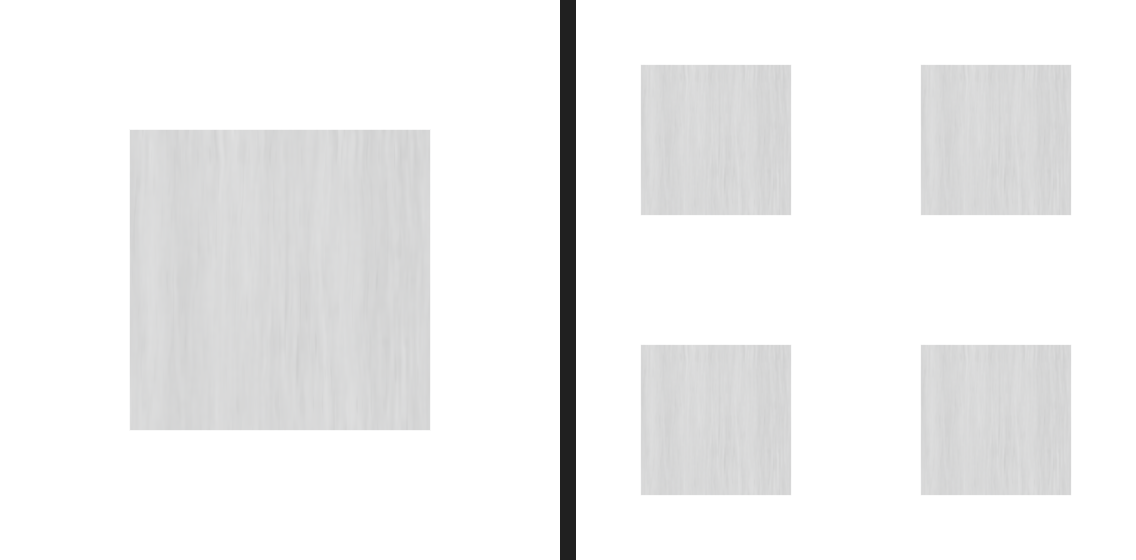
Left, the tile; right, the same tile 2 across and 2 down.
A three.js fragment shader for this texture:

```glsl
varying vec2 vUv;

const vec3 WHITE = vec3(1.0);
const vec3 PALE_GREY = vec3(0.846, 0.847, 0.848);
const float PANEL_HALF_SIZE = 0.2683;
const float EDGE_SOFTNESS = 0.001;

float hash(vec2 cell, float seed) {
  vec3 p = fract(vec3(cell.xyx + seed * 17.0) * vec3(0.1031, 0.1030, 0.0973));
  p += dot(p, p.yzx + 33.33);
  return fract((p.x + p.y) * p.z);
}

// Value noise from -1 to 1 that wraps after a whole number of cells
float wrapNoise(vec2 uv, vec2 cells, float seed) {
  vec2 p = uv * cells;
  vec2 cell = floor(p);
  vec2 f = fract(p);
  f = f * f * (3.0 - 2.0 * f);
  vec2 lo = mod(cell, cells);
  vec2 hi = mod(cell + 1.0, cells);
  float bottom = mix(hash(lo, seed), hash(vec2(hi.x, lo.y), seed), f.x);
  float top = mix(hash(vec2(lo.x, hi.y), seed), hash(hi, seed), f.x);
  return 2.0 * mix(bottom, top, f.y) - 1.0;
}

// Sideways drift that makes the fibres waver
vec2 waver(vec2 uv) {
  float drift = 0.004 * wrapNoise(uv, vec2(14.0, 7.0), 1.0);
  drift += 0.0012 * wrapNoise(uv, vec2(40.0, 28.0), 2.0);
  return vec2(uv.x + drift, uv.y);
}

// Brightness offset of the upright wood grain
float woodGrain(vec2 uv) {
  vec2 p = waver(uv);
  float bands = 0.009 * wrapNoise(p, vec2(26.0, 2.0), 3.0);
  bands += 0.006 * wrapNoise(p, vec2(64.0, 4.0), 4.0);

  // Fine lines fade in and out from one strip to the next
  float strength = 0.75 + 0.45 * wrapNoise(p, vec2(18.0, 5.0), 5.0);
  float fibres = 0.015 * wrapNoise(p, vec2(150.0, 8.0), 6.0);
  fibres += 0.010 * wrapNoise(p, vec2(230.0, 26.0), 7.0);

  // Short dark pores and faint mottling
  float pore = smoothstep(0.35, 0.9, wrapNoise(p, vec2(190.0, 18.0), 8.0));
  float mottle = 0.003 * wrapNoise(uv, vec2(120.0, 90.0), 9.0);
  return bands + strength * (fibres - 0.018 * pore) + mottle;
}

// Signed distance to a centred square
float squareDistance(vec2 p, float halfSize) {
  vec2 d = abs(p) - halfSize;
  return max(d.x, d.y);
}

void main() {
  float edge = squareDistance(vUv - 0.5, PANEL_HALF_SIZE);
  float panel = 1.0 - smoothstep(-EDGE_SOFTNESS, EDGE_SOFTNESS, edge);
  vec3 wood = PALE_GREY + woodGrain(vUv);
  gl_FragColor = vec4(mix(WHITE, wood, panel), 1.0);
}
```
